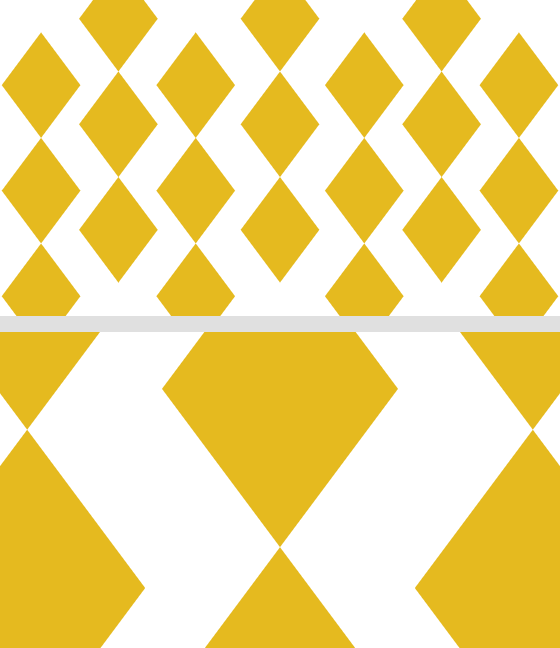
Top, the full canvas; bottom, a detail of the centre.
This pattern is drawn by a Shadertoy shader. Its source:

```glsl
// Harlequin strands: seven columns of three golden diamonds joined tip to tip on white.
// Odd columns hang lower than even ones, and the middle column has wider gaps beside it.
// Each column folds to its nearest diamond, drawn by a rhombus distance function.

const vec3 PAPER = vec3(1.0);
const vec3 GOLD = vec3(0.898, 0.729, 0.122);

// Lengths are in canvas heights.
const vec2 HALF_SIZE = vec2(0.1245, 0.167);  // half width and half height of a diamond
const int SIDE_COLUMNS = 3;                  // columns on each side of the middle one
const float ROWS = 3.0;                      // diamonds in each column
const float COLUMN_STEP = 0.2447;            // spacing of column centres
const float MIDDLE_GAP = 0.022;              // extra space beside the middle column
const float HIGH_TOP = 0.9407;               // top diamond centre, even columns
const float LOW_TOP = 0.7306;                // top diamond centre, odd columns

// Signed distance to the edge lines of a rhombus with the given half diagonals.
float rhombusDistance(vec2 p, vec2 halfSize) {
    vec2 q = abs(p) / halfSize;
    return (q.x + q.y - 1.0) * halfSize.x * halfSize.y / length(halfSize);
}

// Distance to the nearest diamond of one strand; p.x is relative to its axis.
float strandDistance(vec2 p, float topCentre) {
    float rowStep = 2.0 * HALF_SIZE.y;
    float row = clamp(round((topCentre - p.y) / rowStep), 0.0, ROWS - 1.0);
    p.y -= topCentre - row * rowStep;
    return rhombusDistance(p, HALF_SIZE);
}

void mainImage(out vec4 fragColor, in vec2 fragCoord) {
    float pixel = 1.0 / iResolution.y;
    vec2 p = vec2(fragCoord.x - 0.5 * iResolution.x, fragCoord.y) * pixel;

    // Union of all strands, mirrored about the middle column.
    float d = 1e3;
    for (int i = -SIDE_COLUMNS; i <= SIDE_COLUMNS; i++) {
        float column = float(i);
        float axis = column * COLUMN_STEP + sign(column) * MIDDLE_GAP;
        float topCentre = mix(HIGH_TOP, LOW_TOP, mod(abs(column), 2.0));
        d = min(d, strandDistance(p - vec2(axis, 0.0), topCentre));
    }

    // Edge smoothing one pixel wide.
    float coverage = clamp(0.5 - d / pixel, 0.0, 1.0);
    fragColor = vec4(mix(PAPER, GOLD, coverage), 1.0);
}
```
